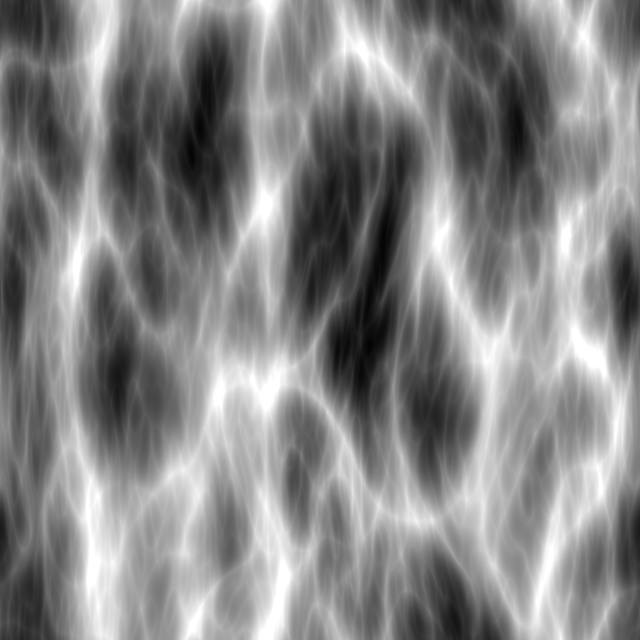
Write a Shadertoy shader that draws this texture.

```glsl
#define BASE_CELLS vec2(4.0, 2.0) // whole numbers keep the tiling
#define CELL_GROWTH vec2(2.0, 1.7)
#define OCTAVES 5
#define OCTAVE_GAIN 0.52
#define RIDGE_POWER 0.7
#define RIDGE_SOFTNESS 0.00004
#define WARP_CELLS vec2(3.0, 2.0)
#define WARP_AMOUNT 0.05
#define MEAN_VALLEY 0.525
#define BRIGHTNESS 0.575
#define CONTRAST 1.35

// Random unit gradient for one lattice corner
vec2 cornerGradient(vec2 cell, vec2 period, uint seed) {
    uvec2 c = uvec2(mod(cell, period));
    uint h = c.x * 374761u + c.y * 668265u + seed * 974711u + 12345u;
    h = (h ^ (h >> 15u)) * 739391u;
    h = (h ^ (h >> 13u)) * 915487u;
    h ^= h >> 16u;
    float angle = float(h & 65535u) / 65536.0 * 6.28319;
    return vec2(cos(angle), sin(angle));
}

// Gradient noise that wraps after "period" cells
float gradientNoise(vec2 p, vec2 period, uint seed) {
    vec2 cell = floor(p);
    vec2 f = p - cell;
    vec2 blend = f * f * f * (f * (f * 6.0 - 15.0) + 10.0);
    vec2 right = vec2(1.0, 0.0), up = vec2(0.0, 1.0);
    float a = dot(cornerGradient(cell, period, seed), f);
    float b = dot(cornerGradient(cell + right, period, seed), f - right);
    float c = dot(cornerGradient(cell + up, period, seed), f - up);
    float d = dot(cornerGradient(cell + 1.0, period, seed), f - 1.0);
    return mix(mix(a, b, blend.x), mix(c, d, blend.x), blend.y);
}

// Sum of folded octaves: low along the bright veins, high between them
float valleyDepth(vec2 uv) {
    float depth = 0.0, amplitude = 1.0;
    vec2 cells = BASE_CELLS;
    for (int i = 0; i < OCTAVES; i++) {
        vec2 shift = vec2(0.37, 0.61) * float(i + 1);
        float n = gradientNoise(uv * cells + shift, cells, uint(i + 3));
        depth += amplitude * pow(n * n + RIDGE_SOFTNESS, 0.5 * RIDGE_POWER);
        amplitude *= OCTAVE_GAIN;
        cells = floor(cells * CELL_GROWTH); // finer veins are also more slender
    }
    return depth;
}

void mainImage(out vec4 fragColor, in vec2 fragCoord) {
    vec2 uv = fragCoord / iResolution.xy;

    // Gentle bend so the veins leave the lattice
    vec2 warp = vec2(gradientNoise(uv * WARP_CELLS, WARP_CELLS, 21u),
                     gradientNoise(uv * WARP_CELLS + 0.5, WARP_CELLS, 22u));
    uv += WARP_AMOUNT * warp;

    // Grey tone, clipped to white where veins meet
    float tone = BRIGHTNESS + CONTRAST * (MEAN_VALLEY - valleyDepth(uv));
    fragColor = vec4(vec3(clamp(tone, 0.0, 1.0)), 1.0);
}
```
